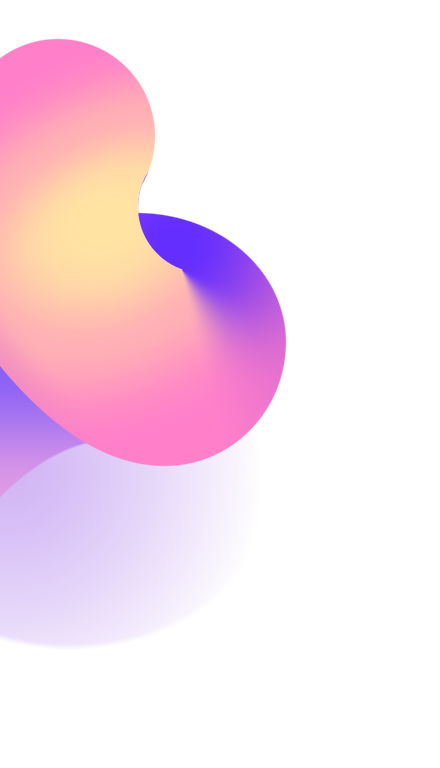
Write a Shadertoy shader that draws this background.

```glsl
// Draws a folded pink, peach and violet ribbon with a pale lavender glow on white.

// Approximate signed distance to an ellipse.
float ellipse(vec2 p, vec2 center, vec2 radii) {
    return (length((p - center) / radii) - 1.0) * min(radii.x, radii.y);
}

float cover(float dist, float softness) {
    return clamp(0.5 - dist / softness, 0.0, 1.0);
}

// Peach ridge that turns pink away from its slanted axis.
vec3 ribbonColor(vec2 p) {
    vec2 q = p - vec2(1.05, 2.2);
    float along = dot(q, vec2(-0.5, -0.87));
    float across = dot(q, vec2(0.87, -0.5)) * 0.6;
    along *= along < 0.0 ? 0.75 : 1.0;
    float t = smoothstep(0.0, 1.85, length(vec2(along, across)));
    vec3 color = mix(vec3(1.0, 0.89, 0.64), vec3(1.0, 0.69, 0.71), smoothstep(0.0, 0.5, t));
    return mix(color, vec3(1.0, 0.5, 0.79), smoothstep(0.45, 1.0, t));
}

// Deep violet inside the fold, orchid toward the rim.
vec3 foldColor(vec2 p) {
    float t = smoothstep(0.1, 1.7, length(p - vec2(1.75, 2.45)));
    return mix(vec3(0.39, 0.18, 1.0), vec3(0.86, 0.42, 0.82), t);
}

void mainImage(out vec4 fragColor, in vec2 fragCoord) {
    // Canvas units: 7.68 per height, measured down from the top left.
    float pixel = 7.68 / iResolution.y;
    vec2 p = vec2(fragCoord.x, iResolution.y - fragCoord.y) * pixel;
    vec3 color = vec3(1.0);

    // Lavender glow
    float fade = length((p - vec2(0.1, 4.7)) / vec2(2.55, 2.6));
    vec3 glow = mix(vec3(0.82, 0.71, 0.96), vec3(1.0), pow(min(fade, 1.0), 1.3));
    color = mix(color, glow, cover(ellipse(p, vec2(0.7, 4.9), vec2(1.98, 1.57)), 0.06));

    // Violet back of the ribbon
    float e = 0.87 - p.x;
    float back = max(p.y - 4.43 - 0.25 * e - 0.43 * e * e, max(-e, 3.0 - p.y));
    vec3 backColor = mix(vec3(0.53, 0.37, 0.97), vec3(0.86, 0.6, 0.9),
                         smoothstep(3.6, 4.95, p.y));
    color = mix(color, backColor, cover(back, 0.025));

    // Ribbon outline: round head, curved trunk and lower lobe
    float head = length(p - vec2(0.58, 1.36)) - 0.97;
    float notch = length(p - vec2(2.04, 2.07)) - 0.66;
    float d = 1.65 - p.x;
    float belly = (p.y - 4.66 + 0.367 * d * d) / sqrt(1.0 + 0.54 * d * d);
    float trunk = max(max(-notch, belly), max(-d, 1.78 - p.y));
    float lobe = p.y < 3.42 ? ellipse(p, vec2(1.37, 3.42), vec2(1.49, 1.29))
                            : ellipse(p, vec2(1.65, 3.42), vec2(1.21, 1.24));
    float ribbon = min(head, min(trunk, lobe));

    // Fold shading sweeps around the end of the notch
    vec2 spoke = p - vec2(1.82, 2.7);
    float sweep = smoothstep(0.15, 0.99, spoke.x / max(length(spoke), 0.001));
    vec3 surface = ribbonColor(p);
    float lowerEdge = smoothstep(-0.45, 0.0, belly) * smoothstep(1.2, 0.0, p.x);
    surface = mix(surface, vec3(0.91, 0.5, 0.78), 0.5 * lowerEdge);
    surface = mix(surface, foldColor(p), max(sweep, cover(notch, pixel)));
    color = mix(color, surface, cover(ribbon, pixel * 1.3));

    fragColor = vec4(color, 1.0);
}
```
